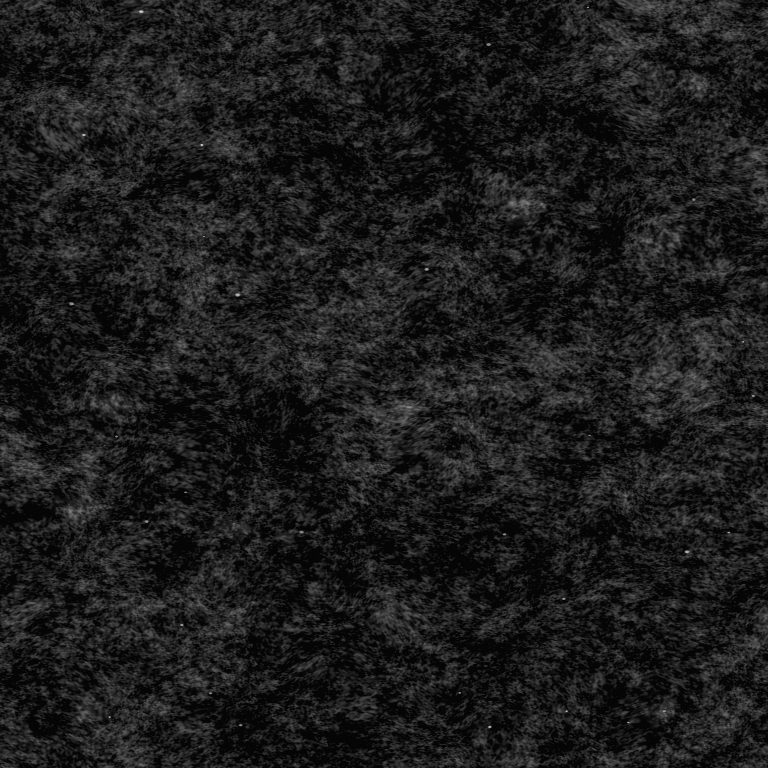
This texture is drawn by a WebGL 1 fragment shader. Its source:

```glsl
precision highp float;
// Dark, worn stone: crisp grey grain over soft, faintly horizontal blotches.
// Rotated octaves of value noise gain strength towards the finest grain;
// fine streaks, ragged pale patches and tiny bright flecks are added on top.
uniform vec2 u_resolution;

#define BASE_GREY 0.100
#define CONTRAST 0.081
#define BLACK_FLOOR 0.018
#define COARSE_FREQ 4.0
#define FREQ_STEP 2.2
#define GRAIN_GAIN 1.19
#define STRETCH vec2(0.8, 1.2)
#define STREAK_AMOUNT 0.7
#define PATCH_GRID 5.0
#define PATCH_CHANCE 0.32
#define FLECK_GRID 24.0
#define FLECK_CHANCE 0.05

float hash(vec2 p) {
  vec3 q = fract(p.xyx * 0.1031);
  q += dot(q, q.yzx + 33.33);
  return fract((q.x + q.y) * q.z);
}

vec2 hash2(vec2 p) {
  return vec2(hash(p + 17.0), hash(p + 59.0));
}

// Value noise from -1 to 1
float noise(vec2 p) {
  vec2 cell = floor(p);
  vec2 f = fract(p);
  f = f * f * (3.0 - 2.0 * f);
  float low = mix(hash(cell), hash(cell + vec2(1.0, 0.0)), f.x);
  float high = mix(hash(cell + vec2(0.0, 1.0)), hash(cell + 1.0), f.x);
  return 2.0 * mix(low, high, f.y) - 1.0;
}

vec2 rotate(vec2 p, float angle) {
  float c = cos(angle);
  float s = sin(angle);
  return vec2(c * p.x - s * p.y, s * p.x + c * p.y);
}

// Blotches down to single grains, each octave turned to hide its lattice
float stone(vec2 p) {
  float sum = 0.0;
  float amplitude = 0.5;
  float freq = COARSE_FREQ;
  for (int i = 0; i < 7; i++) {
    float k = float(i);
    sum += amplitude * noise(rotate(p * STRETCH * freq, 0.6 + 1.3 * k) + 700.0 + 31.0 * k);
    amplitude *= GRAIN_GAIN;
    freq *= FREQ_STEP;
  }
  return sum;
}

// Thin layered streaks, strongest in the lower half
float streaks(vec2 p) {
  float area = smoothstep(-0.3, 0.7, noise(p * 5.0 + 90.0) + 0.6 - p.y);
  vec2 q = rotate(p, 0.12 + 0.25 * p.y);
  return area * noise(q * vec2(55.0, 260.0) + 400.0);
}

// Scattered ragged pale patches
float palePatches(vec2 p) {
  vec2 q = p * PATCH_GRID;
  vec2 cell = floor(q);
  vec2 centre = 0.3 + 0.4 * hash2(cell + 5.0);
  float size = mix(0.6, 1.2, hash(cell + 83.0));
  float d = length((fract(q) - centre) / (vec2(0.15, 0.09) * size));
  d += 0.45 * noise(p * 55.0) + 0.35 * noise(p * 150.0 + 20.0);
  float present = step(hash(cell + 211.0), PATCH_CHANCE);
  return present * (1.0 - smoothstep(0.5, 1.1, d));
}

// Sparse bright specks
float flecks(vec2 p) {
  vec2 q = p * FLECK_GRID;
  vec2 cell = floor(q);
  vec2 centre = 0.2 + 0.6 * hash2(cell + 130.0);
  float radius = mix(0.03, 0.07, hash(cell + 71.0));
  float d = length((fract(q) - centre) * vec2(0.8, 1.2));
  float present = step(hash(cell + 307.0), FLECK_CHANCE);
  return present * (1.0 - smoothstep(0.4 * radius, 1.3 * radius, d));
}

void main() {
  vec2 p = gl_FragCoord.xy / min(u_resolution.x, u_resolution.y);

  // Bend the blotches slightly so their outlines look weathered
  vec2 bend = vec2(noise(p * 14.0 + 50.0), noise(p * 14.0 + 150.0));
  float relief = stone(p + 0.012 * bend) + STREAK_AMOUNT * streaks(p);

  float grey = max(BASE_GREY + CONTRAST * relief, BLACK_FLOOR);
  grey += palePatches(p) * (0.12 + 0.10 * noise(p * 230.0 + 10.0));
  grey += 0.5 * flecks(p);

  gl_FragColor = vec4(vec3(clamp(grey, 0.0, 1.0)), 1.0);
}
```
